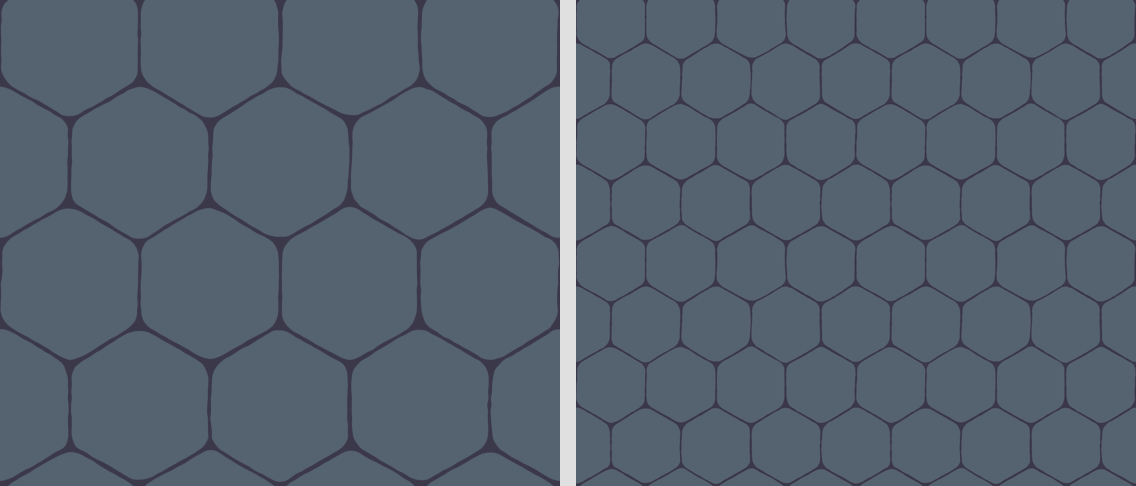
Left, the tile; right, the same tile 2 across and 2 down.
This pattern is drawn by a Shadertoy shader. Its source:

```glsl
// Seamless honeycomb of hand-cut slate hexagons with thin dark grout and softened corners.
#define GRID vec2(4.0, 4.0)       // columns and rows, rows must be even
#define ROW_SHIFT 0.663           // height of the lowest row of centres, in rows
#define INSET 0.0132              // half the grout width, in columns
#define INSET_VARY 0.0025
#define TILT_VARY 0.014           // lean of each tile side
#define CORNER 0.082              // reach of the corner rounding
#define CORNER_VARY 0.022
#define WARP 0.010                // drift of the whole grout net
#define ROUGHNESS 0.0035          // fine wobble of tile sides
#define TILE_COLOR vec3(0.333, 0.384, 0.436)
#define GROUT_COLOR vec3(0.232, 0.219, 0.288)

const float SIXTH_TURN = 1.0471976;
const float ROW_PITCH = 0.8660254;

float hash(vec2 p) {
    return fract(sin(dot(p, vec2(127.1, 311.7))) * 43758.5);
}

// Value noise from -1 to 1 that wraps over the unit square.
float wrapNoise(vec2 uv, float period, float seed) {
    vec2 p = uv * period;
    vec2 i = floor(p);
    vec2 f = p - i;
    f = f * f * (3.0 - 2.0 * f);
    vec2 a = mod(i, period) + seed;
    vec2 b = mod(i + 1.0, period) + seed;
    float low = mix(hash(a), hash(vec2(b.x, a.y)), f.x);
    float high = mix(hash(vec2(a.x, b.y)), hash(b), f.x);
    return 2.0 * mix(low, high, f.y) - 1.0;
}

// Signed random value for one side or corner of one tile.
float vary(vec2 id, float side, float seed) {
    return 2.0 * hash(id + vec2(side * 7.3, side * 3.1 + seed)) - 1.0;
}

// Distance to one slightly leaning side of a tile.
float sideDistance(vec2 p, vec2 id, float side) {
    side = mod(side, 6.0);
    float angle = side * SIXTH_TURN;
    vec2 normal = vec2(cos(angle), sin(angle));
    float along = dot(p, vec2(-normal.y, normal.x));
    float inset = INSET + INSET_VARY * vary(id, side, 11.0);
    return dot(p, normal) - 0.5 + inset + TILT_VARY * along * vary(id, side, 29.0);
}

float smoothMax(float a, float b, float k) {
    float h = max(k - abs(a - b), 0.0) / k;
    return max(a, b) + 0.25 * k * h * h;
}

// Rounded hexagon: only the two sides that meet at the nearest corner matter.
float tileDistance(vec2 p, vec2 id) {
    float corner = mod(floor(atan(p.y, p.x) / SIXTH_TURN), 6.0);
    float reach = CORNER + CORNER_VARY * vary(id, corner, 47.0);
    return smoothMax(sideDistance(p, id, corner), sideDistance(p, id, corner + 1.0), reach);
}

void mainImage(out vec4 fragColor, in vec2 fragCoord) {
    vec2 uv = fragCoord / iResolution.xy;
    vec2 drift = WARP * vec2(wrapNoise(uv, 13.0, 3.0), wrapNoise(uv, 13.0, 71.0));
    vec2 q = uv * GRID + drift - vec2(0.0, ROW_SHIFT);

    // Nearest centre among the even rows and the half-shifted odd rows
    vec2 evenCentre = vec2(floor(q.x + 0.5), 2.0 * floor(0.5 * q.y + 0.5));
    vec2 oddCentre = vec2(floor(q.x) + 0.5, 2.0 * floor(0.5 * q.y) + 1.0);
    vec2 toEven = (q - evenCentre) * vec2(1.0, ROW_PITCH);
    vec2 toOdd = (q - oddCentre) * vec2(1.0, ROW_PITCH);
    bool isEven = dot(toEven, toEven) < dot(toOdd, toOdd);
    vec2 p = isEven ? toEven : toOdd;
    vec2 id = mod(isEven ? evenCentre : oddCentre, GRID);

    float d = tileDistance(p, id) + ROUGHNESS * wrapNoise(uv, 72.0, 19.0);

    // Tile over grout, smoothed across about one pixel
    float pixel = GRID.x / iResolution.x;
    float grout = smoothstep(-0.75 * pixel, 0.75 * pixel, d);
    fragColor = vec4(mix(TILE_COLOR, GROUT_COLOR, grout), 1.0);
}
```
